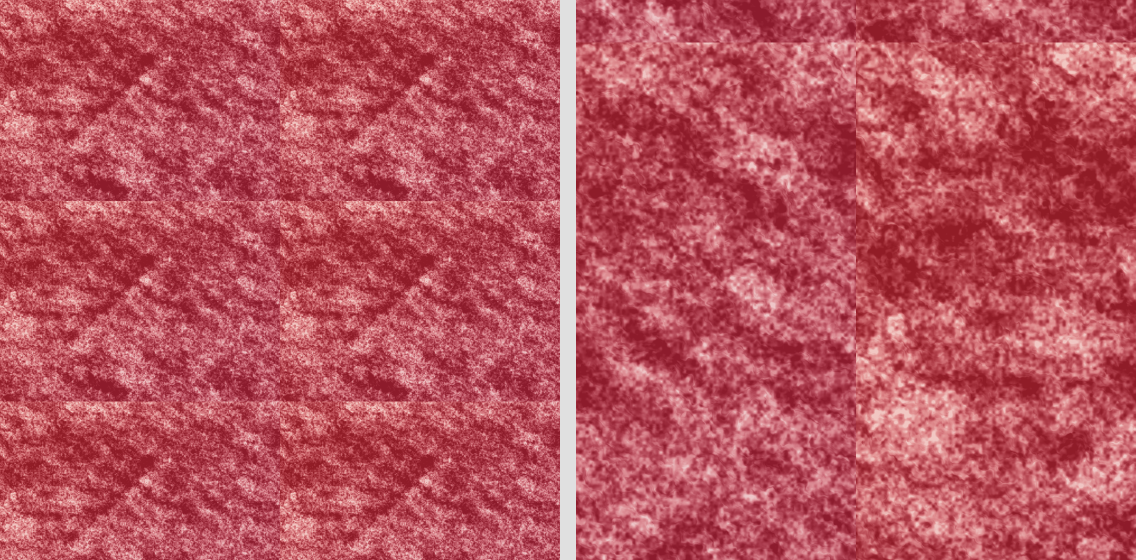
Left: the whole. Right: its middle third, enlarged.
A WebGL 2 fragment shader for this texture:

```glsl
#version 300 es
precision highp float;
// Crushed red velvet, repeated two across and about 2.8 down from the top edge.
// Each tile sums broad folds and patches, streaked fractal noise and pile grain
// into one tone, which then indexes a colour ramp from deep red to pale pink.

uniform vec2 u_resolution;
out vec4 fragColor;

const vec2 TILE = vec2(0.5, 0.3587);   // tile size in canvas units
const vec3 RAMP[7] = vec3[7](
    vec3(0.56, 0.11, 0.16), vec3(0.62, 0.17, 0.22), vec3(0.69, 0.25, 0.30),
    vec3(0.76, 0.35, 0.39), vec3(0.83, 0.46, 0.49), vec3(0.88, 0.57, 0.58),
    vec3(0.94, 0.78, 0.77));

float hash(vec2 cell) {
    uvec2 k = uvec2(ivec2(cell) + 4096) * uvec2(1597334673u, 3812015801u);
    uint h = (k.x ^ k.y) * 1597334673u;
    h = (h ^ (h >> 15)) * 2246822519u;
    return float((h ^ (h >> 13)) >> 8) / 16777216.0;
}

float noise(vec2 p) {
    vec2 c = floor(p), f = fract(p);
    f = f * f * (3.0 - 2.0 * f);
    return mix(mix(hash(c), hash(c + vec2(1, 0)), f.x),
               mix(hash(c + vec2(0, 1)), hash(c + vec2(1, 1)), f.x), f.y);
}

mat2 rotation(float a) {
    return mat2(cos(a), -sin(a), sin(a), cos(a));
}

float fbm(vec2 p, float gain) {
    float sum = 0.0, weight = 1.0, total = 0.0;
    for (int i = 0; i < 5; i++) {
        sum += weight * noise(p);
        total += weight;
        weight *= gain;
        p = rotation(0.12) * p * 1.9 + 17.3;
    }
    return sum / total;
}

// Soft elliptical patch
float patchAt(vec2 p, vec2 centre, vec2 radius) {
    vec2 d = (p - centre) / radius;
    return exp(-dot(d, d));
}

// Soft crease along the segment from a to b
float crease(vec2 p, vec2 a, vec2 b, float width) {
    vec2 ab = b - a;
    float along = clamp(dot(p - a, ab) / dot(ab, ab), 0.0, 1.0);
    float d = length(p - a - ab * along) / width;
    return exp(-d * d);
}

// Broad patches of brushed nap; p spans one tile width, y pointing down
float nap(vec2 p) {
    float tone = 0.85 * (1.0 - smoothstep(0.05, 0.11, p.y + 0.05 * p.x));
    // light area on the left, with small glints
    tone += 0.85 * patchAt(p, vec2(0.06, 0.53), vec2(0.19, 0.14));
    tone += 0.9 * patchAt(p, vec2(0.25, 0.40), vec2(0.06, 0.035));
    tone += 0.5 * patchAt(p, vec2(0.50, 0.60), vec2(0.09, 0.05));
    tone += 0.6 * patchAt(p, vec2(0.90, 0.54), vec2(0.10, 0.08));
    // chain of light patches rising to the right
    for (int i = 0; i < 5; i++) {
        float k = float(i);
        vec2 centre = vec2(0.46 + 0.12 * k, 0.50 - 0.012 * k * k);
        tone += 0.65 * patchAt(p, centre, vec2(0.05, 0.055));
    }
    // shaded hollows
    tone -= 0.5 * patchAt(p, vec2(0.12, 0.35), vec2(0.11, 0.08));
    tone -= 0.35 * patchAt(p, vec2(0.42, 0.17), vec2(0.28, 0.09));
    tone -= 0.3 * patchAt(p, vec2(0.68, 0.30), vec2(0.20, 0.12));
    tone -= 1.1 * patchAt(p, vec2(0.30, 0.575), vec2(0.05, 0.04));
    return tone - 0.5 * patchAt(p, vec2(0.76, 0.69), vec2(0.26, 0.05));
}

// Long diagonal fold with its lit edge, and the lower creases
float folds(vec2 p) {
    float tone = -1.3 * crease(p, vec2(0.54, 0.20), vec2(0.25, 0.49), 0.026);
    tone += 1.1 * crease(p, vec2(0.59, 0.22), vec2(0.27, 0.53), 0.022);
    tone -= 1.0 * crease(p, vec2(0.23, 0.62), vec2(0.50, 0.70), 0.022);
    return tone - 0.9 * crease(p, vec2(0.0, 0.70), vec2(0.22, 0.71), 0.015);
}

vec3 ramp(float level) {
    float x = clamp(level, 0.0, 5.999);
    int i = int(x);
    return mix(RAMP[i], RAMP[i + 1], fract(x));
}

vec3 velvet(vec2 p) {
    // ragged displacement breaks up every soft shape
    vec2 ragged = vec2(fbm(p * 26.0, 0.7), fbm(p * 26.0 + 61.0, 0.7)) - 0.5;
    vec2 streak = rotation(0.5) * (p + 0.05 * ragged);
    float tone = nap(p + 0.12 * ragged) + folds(p + 0.06 * ragged);
    tone += 8.5 * (fbm(streak * vec2(13.0, 30.0) + 7.0, 0.78) - 0.5);
    // pile grain, rougher where the nap is light
    float grain = noise(p * 150.0) + 1.2 * noise(p * 250.0 + 31.0) - 1.1;
    tone += grain * (2.1 + 0.4 * clamp(tone, -1.0, 1.5));
    float level = 2.55 + 1.3 * tone;
    level -= 0.45 * max(level - 4.6, 0.0);   // soften the highlights
    // warm upper left, cool lower right
    float cool = smoothstep(0.2, 1.5, p.x + p.y);
    return ramp(level) + mix(vec3(0.008, 0.0, -0.012), vec3(-0.012, -0.004, 0.016), cool);
}

void main() {
    vec3 sum = vec3(0.0);
    // four samples per pixel smooth the seams and grain
    for (int i = 0; i < 4; i++) {
        vec2 offset = vec2(i % 2, i / 2) * 0.5 - 0.25;
        vec2 uv = (gl_FragCoord.xy + offset) / u_resolution;
        vec2 local = mod(vec2(uv.x, 1.0 - uv.y), TILE);
        sum += velvet(local / TILE.x);
    }
    fragColor = vec4(sum / 4.0, 1.0);
}
```
